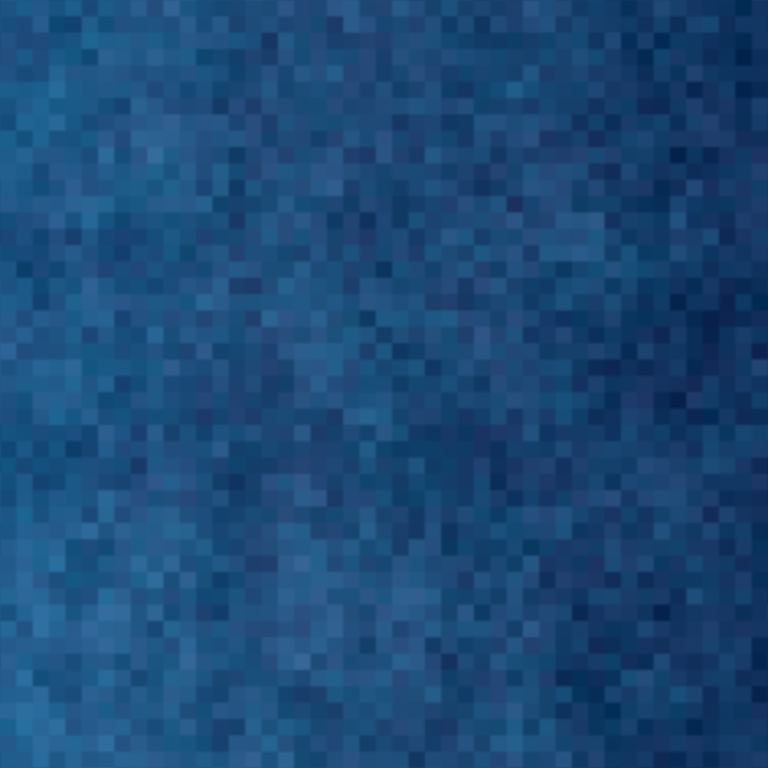
Give the GLSL for this texture, as a WebGL 1 fragment shader.

```glsl
precision highp float;
// Draws a mosaic of square blue cells, mottled and darkening toward the right.

uniform vec2 u_resolution;

const float CELLS = 47.0;       // cells across the canvas
const float EDGE = 0.14;        // width of the soft seam, in cells
const vec3 NAVY = vec3(0.047, 0.180, 0.350);
const vec3 STEEL = vec3(0.172, 0.384, 0.565);

float hash(vec2 p, float seed) {
  vec3 q = fract(vec3(p.xyx + seed * 7.31) * vec3(0.1031, 0.1030, 0.0973));
  q += dot(q, q.yzx + 33.33);
  return fract((q.x + q.y) * q.z);
}

float cornerSlope(vec2 corner, vec2 offset, float seed) {
  float angle = 6.28318 * hash(corner, seed);
  return dot(vec2(cos(angle), sin(angle)), offset);
}

float gradientNoise(vec2 p, float seed) {
  vec2 i = floor(p);
  vec2 f = p - i;
  vec2 w = f * f * f * (f * (f * 6.0 - 15.0) + 10.0);
  vec2 e = vec2(1.0, 0.0);
  float low = mix(cornerSlope(i, f, seed), cornerSlope(i + e, f - e, seed), w.x);
  float high = mix(cornerSlope(i + e.yx, f - e.yx, seed),
                   cornerSlope(i + 1.0, f - 1.0, seed), w.x);
  return mix(low, high, w.y);
}

// Broad light: bright at the left, strongest lower left, dark at the right.
float broadTone(vec2 uv) {
  float tilt = (0.5 - uv.x) * (0.5 - uv.y);
  return 0.80 - 0.33 * uv.x - 0.36 * uv.x * uv.x + 0.35 * tilt;
}

// One flat colour for each cell.
vec3 cellColor(vec2 cell) {
  vec2 uv = (cell + 0.5) / CELLS;
  float patches = 0.36 * gradientNoise(uv * 4.3 + 2.7, 1.0)
                + 0.42 * gradientNoise(uv * 10.7 + 5.2, 2.0);
  float grain = hash(cell, 3.0) + hash(cell, 4.0) - 1.0;
  float tone = broadTone(uv) + patches + 0.38 * grain;
  vec3 color = mix(NAVY, STEEL, clamp(tone, -0.25, 1.25));

  // Slight drift between teal and violet blues, cleaner on the left.
  float hue = hash(cell, 5.0) - 0.5 + 0.6 * gradientNoise(uv * 7.0, 6.0);
  color += vec3(0.055, -0.014, 0.004) * hue;
  color += vec3(-0.025, 0.008, 0.018) * (1.0 - smoothstep(0.0, 0.4, uv.x));
  return color;
}

void main() {
  vec2 uv = gl_FragCoord.xy / u_resolution;

  // Blend the four nearest cells across narrow seams.
  vec2 grid = uv * CELLS - 0.5;
  vec2 cell = floor(grid);
  vec2 seam = smoothstep(0.5 - EDGE, 0.5 + EDGE, grid - cell);
  vec2 e = vec2(1.0, 0.0);
  vec3 lower = mix(cellColor(cell), cellColor(cell + e), seam.x);
  vec3 upper = mix(cellColor(cell + e.yx), cellColor(cell + 1.0), seam.x);

  gl_FragColor = vec4(clamp(mix(lower, upper, seam.y), 0.0, 1.0), 1.0);
}
```
